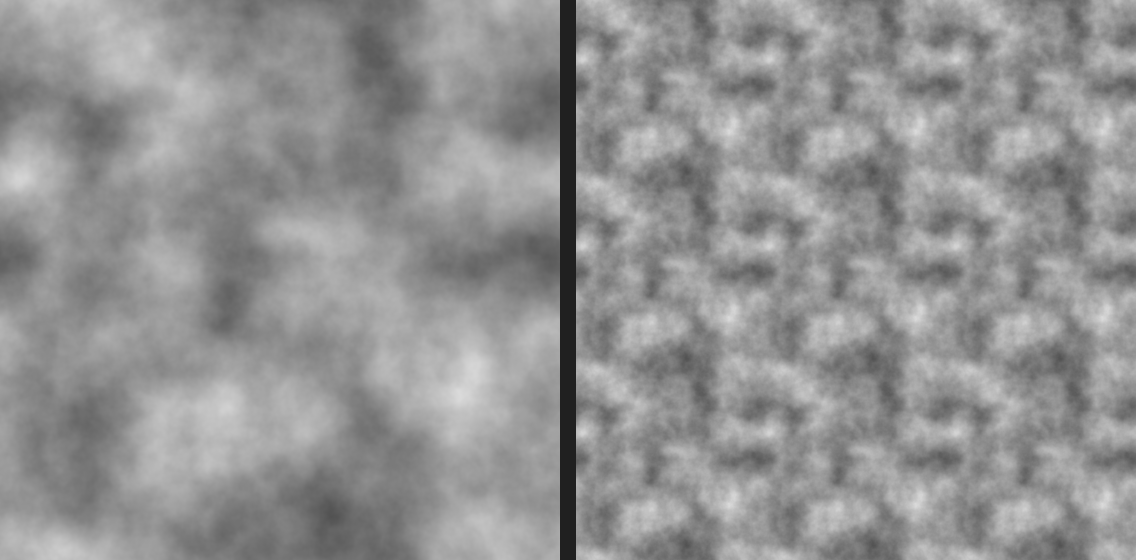
Left, the tile; right, the same tile 3 across and 3 down.
Write a Shadertoy shader that draws this texture.

```glsl
// Pseudo-random unit gradient for a lattice cell
vec2 cellGradient(ivec2 cell, int period, int seed) {
    uvec2 wrapped = uvec2((cell + period) % period);
    uint h = wrapped.x * 1597u + wrapped.y * 51749u + uint(seed) * 7919u;
    h = (h ^ (h >> 16)) * 73244475u;
    h = (h ^ (h >> 16)) * 73244475u;
    h ^= h >> 16;
    float angle = 6.28319 * float(h & 65535u) / 65536.0;
    return vec2(cos(angle), sin(angle));
}

// Gradient noise that wraps after a whole number of cells
float gradientNoise(vec2 uv, int period, int seed) {
    vec2 p = uv * float(period);
    ivec2 cell = ivec2(floor(p));
    vec2 f = fract(p);
    vec2 fade = f * f * f * (f * (f * 6.0 - 15.0) + 10.0);

    float corner[4];
    for (int i = 0; i < 4; i++) {
        ivec2 offset = ivec2(i & 1, i >> 1);
        corner[i] = dot(cellGradient(cell + offset, period, seed), f - vec2(offset));
    }
    return mix(mix(corner[0], corner[1], fade.x),
               mix(corner[2], corner[3], fade.x), fade.y);
}

// Octaves double in frequency and roughly halve in strength
float cloudNoise(vec2 uv, int seed) {
    float sum = 0.0;
    float strength = 1.0;
    int period = 4;
    for (int octave = 0; octave < 6; octave++) {
        sum += strength * gradientNoise(uv, period, seed + octave);
        strength *= 0.49;
        period *= 2;
    }
    return sum;
}

void mainImage(out vec4 fragColor, in vec2 fragCoord) {
    vec2 uv = fragCoord / iResolution.xy;

    // Two staggered layers hide the lattice directions
    float clouds = cloudNoise(uv, 23) + cloudNoise(uv + 0.137, 61);

    // Soft grey clouds around a mid tone
    float grey = 0.58 + 0.27 * clouds;
    fragColor = vec4(vec3(clamp(grey, 0.0, 1.0)), 1.0);
}
```
